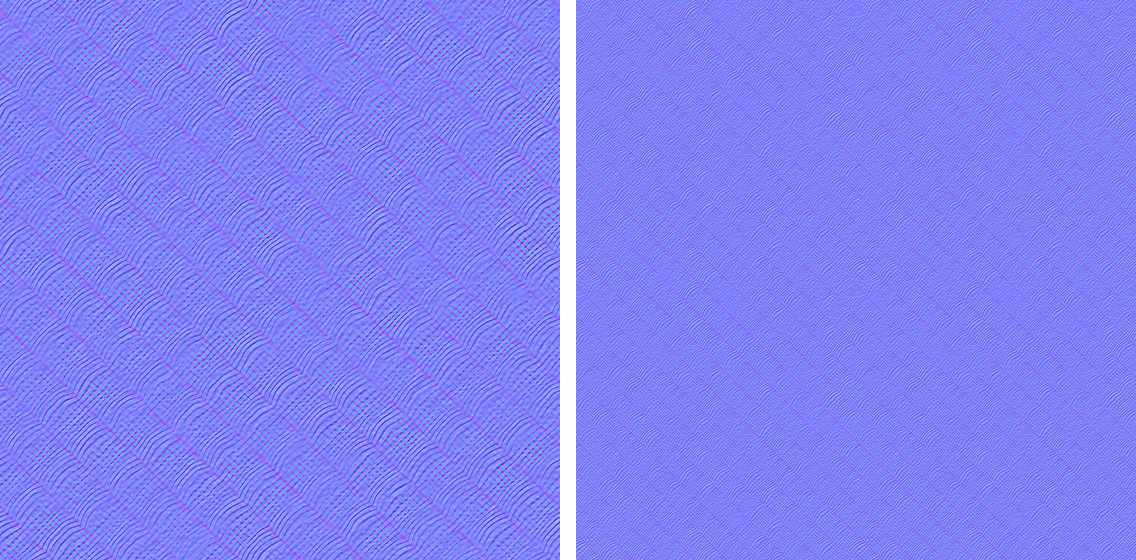
Left, the tile; right, the same tile 2 across and 2 down.
Write a three.js fragment shader that draws this texture map.

```glsl
// Tangent-space normal map of a diagonal basket weave with bowed, worn threads.
varying vec2 vUv;

#define CELLS vec2(8.0, 9.0)   // diagonal cells along warp and weft axes
#define WARP_THREADS 10.0      // threads per cell, rising to the right
#define WEFT_THREADS 8.0       // threads per cell, falling to the right
#define BOW 0.11               // bulge of the warp threads
#define SEAM_HEIGHT 1.7        // step between neighbouring bands
#define GRAIN 1.7              // fibre roughness
#define RELIEF 0.0005          // overall height
#define AXIS_GAIN vec2(1.05, 1.25)
#define CELL_SHIFT vec2(0.46, 0.14)
#define SAMPLE_STEP 0.0007
#define TAU 6.2831853

float hash(vec2 p) {
  vec3 v = fract(p.xyx * 0.1031);
  v += dot(v, v.yzx + 33.33);
  return fract((v.x + v.y) * v.z);
}

// Hash of a diagonal lattice point, wrapped to the upright square tile.
float wrappedHash(vec2 id, vec2 scale) {
  vec2 count = CELLS * scale;
  vec2 a = id * count.yx;
  float period = 2.0 * count.x * count.y;
  return hash(floor(mod(vec2(a.x + a.y, a.y - a.x) + 0.5, period)));
}

// Value noise on the diagonal lattice; scale holds whole numbers.
float noise(vec2 pq, vec2 scale) {
  vec2 g = pq * scale, id = floor(g), f = g - id;
  f = f * f * (3.0 - 2.0 * f);
  vec2 o = vec2(0.0, 1.0);
  return mix(mix(wrappedHash(id, scale), wrappedHash(id + o.yx, scale), f.x),
             mix(wrappedHash(id + o, scale), wrappedHash(id + o.yy, scale), f.x), f.y);
}

// Wave with a slow rise and a quick fall.
float ridge(float phase) {
  return -sin(phase) - 0.35 * sin(2.0 * phase);
}

float height(vec2 uv) {
  // x runs down to the right, y runs up to the right
  vec2 pq = CELLS * vec2(uv.x - uv.y, uv.x + uv.y) + CELL_SHIFT;
  float across = fract(pq.y);
  float edge = min(across, 1.0 - across);
  float swing = 0.5 - 0.5 * cos(TAU * pq.x);

  // open crosshatch in the middle of each cell
  float grid = smoothstep(0.2, 0.75, swing) * smoothstep(0.03, 0.3, edge);
  float seam = 1.0 - smoothstep(0.05, 0.2, edge);

  // broad worn patches and cell-to-cell variation
  float patches = 0.5 + 0.5 * sin(TAU * (3.0 * uv.x + 2.0 * uv.y)
                + 2.0 * sin(TAU * (2.0 * uv.y - uv.x)));
  float wear = mix(0.75, 1.1, patches) * mix(0.8, 1.2, noise(pq, vec2(1.0)));
  float wobble = 0.035 * (noise(pq, vec2(4.0)) - 0.5);

  // weft: straight lines, strongest in the crosshatch and beside the seams
  float weftPhase = TAU * WEFT_THREADS * (pq.y + wobble);
  float weft = ridge(weftPhase) * (0.15 + 0.75 * grid + 0.35 * seam);
  weft *= mix(0.3, 1.4, noise(pq, vec2(3.0, 12.0)));

  // warp: bowed strokes, cut into dashes inside the crosshatch
  float bow = BOW * 4.0 * across * (1.0 - across) * (1.0 - swing);
  float warp = -ridge(TAU * WARP_THREADS * (pq.x + bow + wobble));
  warp *= mix(0.9, 0.6 + 0.5 * cos(weftPhase), grid) * (1.0 - 0.4 * seam);
  warp *= mix(0.1, 1.7, noise(pq + vec2(bow, 0.0), vec2(14.0, 3.0)));

  float band = across - smoothstep(0.94, 1.0, across);
  band *= mix(0.4, 1.5, noise(pq, vec2(6.0, 1.0)));
  float grain = noise(pq, vec2(18.0, 16.0));
  return wear * (weft + warp) + SEAM_HEIGHT * band + GRAIN * grain;
}

void main() {
  vec2 e = vec2(SAMPLE_STEP, 0.0);
  vec2 slope = vec2(height(vUv + e) - height(vUv - e),
                    height(vUv + e.yx) - height(vUv - e.yx));
  slope *= RELIEF / (2.0 * SAMPLE_STEP) * AXIS_GAIN;

  // green points down the canvas
  vec3 normal = normalize(vec3(-slope.x, slope.y, 1.0));
  gl_FragColor = vec4(0.5 + 0.5 * normal * vec3(1.0, 1.0, 0.97), 1.0);
}
```
